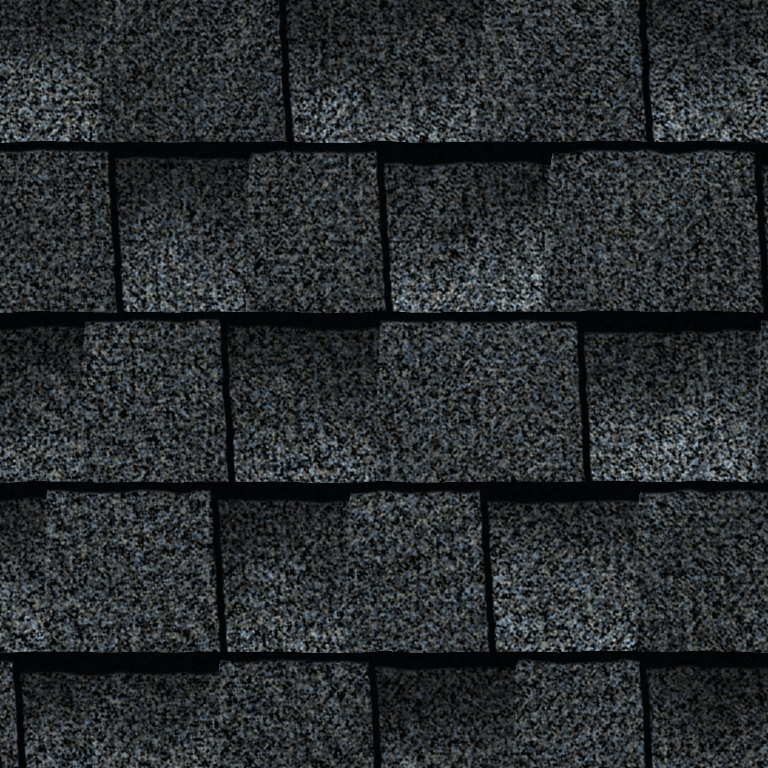
Reproduce this texture procedurally as a Shadertoy shader.

```glsl
// Charcoal laminated roof shingles: staggered raised and recessed tabs with mineral grain.

const int   COURSES       = 5;
const float COURSE_HEIGHT = 0.2214;
const float COURSE_OFFSET = 0.0365;   // part of the first course hidden above the canvas
const float SLIT_HALF     = 0.0048;   // dark cut on the right of each raised tab
const float RIM_HALF      = 0.0011;   // pale edge on the left of each raised tab
const float SLIT_LEAN     = 0.0125;
const float RIM_LEAN      = 0.0140;
const float RAISED_SHADE  = 0.0125;   // depth of the shadow cast by the course above
const float RECESS_SHADE  = 0.0240;
const float GRAIN_SCALE   = 270.0;
const float GRAIN_AMOUNT  = 1.75;
const float RAISED_TONE   = 0.195;
const float RECESS_DARK   = 0.120;
const float RECESS_LIGHT  = 0.285;
const vec3  SLATE_TINT    = vec3(0.94, 1.02, 1.06);
const vec3  SHADOW_COLOR  = vec3(0.012, 0.017, 0.022);
const vec3  RIM_COLOR     = vec3(0.36, 0.38, 0.39);

// Per course: first slit, slit pitch, shift of every odd slit.
const vec3 SPACING[COURSES] = vec3[COURSES](
    vec3(0.371, 0.469,  0.000), vec3(0.150, 0.421, -0.071),
    vec3(0.296, 0.440,  0.024), vec3(0.285, 0.385, -0.035),
    vec3(0.027, 0.408,  0.055));
// Per course: width of the even and odd recesses.
const vec2 RECESS_WIDTH[COURSES] = vec2[COURSES](
    vec2(0.256, 0.228), vec2(0.173, 0.212), vec2(0.197, 0.228),
    vec2(0.167, 0.195), vec2(0.259, 0.180));

float hash(vec2 p) {
    return fract(sin(dot(p, vec2(127.1, 311.7))) * 43758.5453);
}

float noise(vec2 p) {
    vec2 cell = floor(p), f = fract(p);
    f = f * f * (3.0 - 2.0 * f);
    return mix(mix(hash(cell), hash(cell + vec2(1, 0)), f.x),
               mix(hash(cell + vec2(0, 1)), hash(cell + vec2(1, 1)), f.x), f.y);
}

// Mineral granules: two rotated layers of noise, centred on zero.
float grain(vec2 p) {
    vec2 turned = mat2(0.8, 0.6, -0.6, 0.8) * p;
    return noise(p * GRAIN_SCALE) + noise(turned * GRAIN_SCALE * 1.35) - 1.0;
}

// Coverage of the region where distance is negative.
float cover(float distance, float blur) {
    return 1.0 - smoothstep(-blur, blur, distance);
}

void mainImage(out vec4 fragColor, in vec2 fragCoord) {
    vec2 uv = fragCoord / iResolution.xy;
    float blur = max(0.0013, 0.8 / iResolution.y);

    // Course index and position within it, from its top (0) to its butt edge (1)
    float down = 1.0 - uv.y + COURSE_OFFSET + 0.003 * (noise(vec2(uv.x * 22.0, 3.0)) - 0.5);
    float course = floor(down / COURSE_HEIGHT);
    float drop = down / COURSE_HEIGHT - course;
    int row = clamp(int(course), 0, COURSES - 1);

    // Tabs: find the slits, the rims and the recessed stretches between them
    float x = uv.x + 0.0025 * (noise(vec2(course * 7.0, uv.y * 70.0)) - 0.5);
    float recess = 0.0, slit = 0.0, rim = 0.0, tab = -9.0;
    for (int i = -1; i <= 2; i++) {
        float index = float(i);
        float odd = float(i & 1);
        float start = SPACING[row].x + SPACING[row].y * index + SPACING[row].z * odd;
        float end = start + mix(RECESS_WIDTH[row].x, RECESS_WIDTH[row].y, odd);
        float lean = RIM_LEAN * hash(vec2(index, course + 5.0));
        start += SLIT_LEAN * (drop - 0.5);
        end -= lean * (drop - 0.5);
        recess = max(recess, cover(max(start - x, x - end), blur));
        slit = max(slit, cover(abs(x - start) - SLIT_HALF, blur * 1.4));
        rim = max(rim, cover(abs(x - end) - RIM_HALF, blur));
        if (x > start) tab = 2.0 * index;
        if (x > end) tab = 2.0 * index + 1.0;
    }
    float variety = hash(vec2(tab, course + 1.0));

    // Tone: even on raised tabs, fading from dark to pale down each recess
    float mottling = noise(uv * vec2(14.0, 20.0)) - 0.5;
    float fade = smoothstep(0.12, 1.0, drop + 0.22 * mottling);
    float recessTone = mix(RECESS_DARK, RECESS_LIGHT, fade);
    float tone = mix(RAISED_TONE, recessTone, recess);
    tone *= 0.90 + 0.20 * variety + 0.14 * mottling;

    // Granules with a slight drift of hue
    float speckle = grain(uv);
    float warmth = noise(uv * GRAIN_SCALE * 0.7 + 31.0) - 0.5;
    vec3 color = tone * SLATE_TINT * max(0.1, 1.0 + GRAIN_AMOUNT * speckle);
    color *= 1.0 + 0.22 * warmth * vec3(1.0, 0.1, -1.0);
    color = mix(color, RIM_COLOR, rim * clamp(0.42 + 0.7 * speckle, 0.0, 0.8));

    // Shadows in the slits and beneath the course above
    float shade = mix(RAISED_SHADE, RECESS_SHADE * (0.8 + 0.4 * variety), recess);
    shade += 0.005 * (noise(vec2(uv.x * 38.0, course * 9.0)) - 0.5) + 0.003 * speckle;
    float shadow = max(slit, cover(drop * COURSE_HEIGHT - shade, blur * 1.8));
    shadow = max(shadow, cover((1.0 - drop) * COURSE_HEIGHT, blur));
    color = mix(color, SHADOW_COLOR * (1.0 + 0.8 * speckle), shadow);

    fragColor = vec4(clamp(color, 0.0, 1.0), 1.0);
}
```
